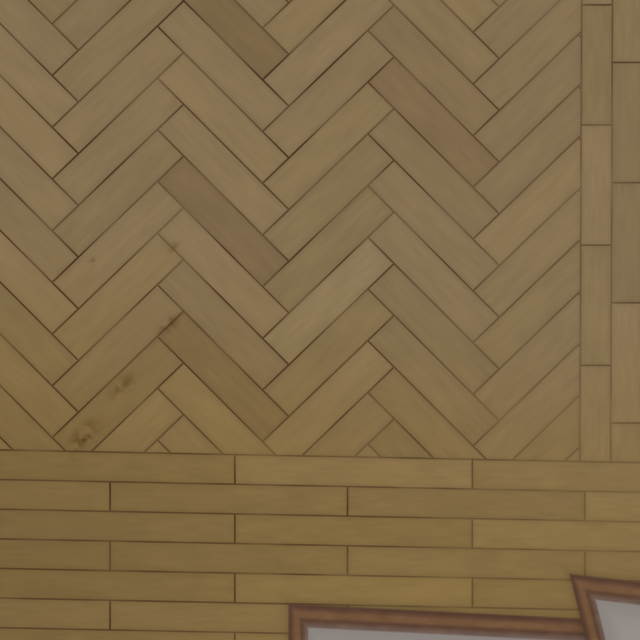
Write a Shadertoy shader that draws this texture.

```glsl
const vec2 CELL = vec2(0.0411, 0.0404);     // half diagonals of one plank width
const vec2 ORIGIN = vec2(0.0815, 0.2782);   // left corner of a rising plank
const float PLANK_RATIO = 4.0;
const float PLANK_WIDTH = 0.0577;
const float TILT = 0.02;
const float BORDER_X = 0.909;
const float BORDER_Y = 0.703;
const float JOINT = 0.0008;
const float RIM = 0.035;
const vec3 OAK = vec3(0.528, 0.446, 0.322);
const vec3 HONEY = vec3(0.524, 0.430, 0.265);
const vec3 SEAM = vec3(0.28, 0.19, 0.12);
const vec3 STAIN = vec3(0.29, 0.19, 0.07);
const vec3 RIM_DARK = vec3(0.34, 0.24, 0.19);
const vec3 RIM_LIGHT = vec3(0.45, 0.33, 0.23);
const vec3 RIM_INNER = vec3(0.43, 0.35, 0.31);
const vec3 PANEL = vec3(0.56, 0.53, 0.51);

// Plank accents: centre, brightness change
const vec3 ACCENTS[6] = vec3[6](
    vec3(0.350, 0.344, -0.09), vec3(0.350, 0.021, -0.08),
    vec3(0.680, 0.193, -0.09), vec3(0.680, 0.112, -0.04),
    vec3(0.515, 0.469, 0.05), vec3(0.350, 0.586, -0.06));

// Stains: centre, radius, strength
const vec4 STAINS[5] = vec4[5](
    vec4(0.265, 0.508, 0.020, 0.50), vec4(0.132, 0.682, 0.026, 0.80),
    vec4(0.190, 0.605, 0.022, 0.55), vec4(0.141, 0.410, 0.007, 0.70),
    vec4(0.272, 0.385, 0.012, 0.35));

struct Plank {
    vec2 local;   // along and across, in plank widths
    vec2 id;
    vec2 gap;     // distance to the nearest end and side joint
    float accent;
};

float hash(vec2 p) {
    vec3 q = fract(p.xyx * vec3(0.1031, 0.1030, 0.0973));
    q += dot(q, q.yzx + 33.33);
    return fract((q.x + q.y) * q.z);
}

float noise(vec2 p) {
    vec2 i = floor(p), f = fract(p);
    f = f * f * (3.0 - 2.0 * f);
    return mix(mix(hash(i), hash(i + vec2(1, 0)), f.x),
               mix(hash(i + vec2(0, 1)), hash(i + vec2(1, 1)), f.x), f.y);
}

float fbm(vec2 p) {
    float sum = 0.0, amp = 0.5;
    for (int i = 0; i < 4; i++) {
        sum += amp * noise(p);
        p = p * 2.03 + 17.1;
        amp *= 0.5;
    }
    return sum;
}

Plank herringbone(vec2 p) {
    vec2 q = (p - ORIGIN - vec2(0.0, TILT * p.x)) / CELL;
    vec2 g = 0.5 * vec2(q.x - q.y, q.x + q.y);
    vec2 cell = floor(g), f = g - cell;
    float k = mod(cell.x + cell.y, 2.0 * PLANK_RATIO);
    bool rising = k < PLANK_RATIO;
    if (!rising) k -= PLANK_RATIO;
    vec2 local = rising ? vec2(f.x + k, f.y) : vec2(f.y + k, f.x);
    vec2 start = cell - (rising ? vec2(k, 0) : vec2(0, k));
    vec2 mid = start + 0.5 * (rising ? vec2(PLANK_RATIO, 1) : vec2(1, PLANK_RATIO));
    vec2 centre = ORIGIN + CELL * vec2(mid.x + mid.y, mid.y - mid.x);
    centre.y += TILT * centre.x;
    float accent = 0.0;
    for (int i = 0; i < 6; i++)
        accent += ACCENTS[i].z * step(distance(centre, ACCENTS[i].xy), 0.03);
    vec2 edge = min(local, vec2(PLANK_RATIO, 1.0) - local);
    return Plank(local, start + 60.0, edge * PLANK_WIDTH, accent);
}

// Parallel boards; odd rows are shifted along their length
Plank boards(vec2 p, vec2 size, float phase, float shift) {
    float row = floor(p.y / size.y);
    vec2 q = vec2(p.x - phase + mod(row, 2.0) * shift, p.y);
    vec2 id = floor(q / size);
    vec2 local = q - id * size;
    return Plank(local / size.y, id + 140.0, min(local, size - local), 0.0);
}

// Rim and panel of a frame, given the depths inside its left and top sides
vec3 paintFrame(vec3 col, vec2 depth, vec2 p, float px) {
    float d = min(depth.x * 1.15, depth.y);
    col *= 1.0 - 0.15 * exp(-max(-d, 0.0) * 130.0);
    float t = clamp(d / RIM, 0.0, 1.0);
    vec3 rim = mix(RIM_DARK, RIM_LIGHT, smoothstep(0.05, 0.4, t) * (1.0 - 0.8 * smoothstep(0.5, 0.7, t)));
    rim = mix(rim, RIM_INNER, smoothstep(0.65, 0.95, t));
    rim *= 0.9 + 0.2 * fbm(p * vec2(45, 90));
    vec3 panel = PANEL * (0.96 + 0.08 * smoothstep(0.0, 0.04, d - RIM));
    rim = mix(rim, panel, smoothstep(-1.5 * px, 1.5 * px, d - RIM));
    return mix(col, rim, smoothstep(-1.5 * px, 1.5 * px, d));
}

void mainImage(out vec4 fragColor, in vec2 fragCoord) {
    vec2 p = fragCoord / iResolution.xy;
    p.y = 1.0 - p.y;                        // measured down from the top
    float px = 1.0 / iResolution.y;

    // Floor layout
    float below = p.y - BORDER_Y - TILT * p.x;
    float beyond = p.x - BORDER_X + 0.004 * p.y;
    bool herring = below <= 0.0 && beyond <= 0.0;
    Plank plank;
    if (below > 0.0) plank = boards(vec2(p.x, below), vec2(0.371, 0.0463), 0.367, 0.195);
    else if (beyond > 0.0) plank = boards(vec2(p.y, beyond), vec2(0.1878, 0.048), 0.1953, 0.0977);
    else plank = herringbone(p);
    plank.gap.y = min(plank.gap.y, abs(below));
    if (below <= 0.0) plank.gap.y = min(plank.gap.y, abs(beyond));

    // Wood colour and grain
    float warmth = smoothstep(0.34, 0.8, p.y - 0.22 * p.x + 0.07);
    vec3 col = mix(OAK, HONEY, warmth);
    vec2 seed = plank.id * 7.31;
    float grain = fbm(plank.local * vec2(1.5, 9.0) + seed);
    float figure = fbm(plank.local * vec2(1.0, 2.2) + seed.yx);
    col *= 0.995 + 0.055 * (hash(plank.id) - 0.5) + 0.075 * (grain - 0.47) + 0.07 * (figure - 0.47);
    col *= 1.0 + plank.accent * vec3(0.75, 1.0, 1.15);
    col.b *= 1.0 + 0.03 * (hash(plank.id + 9.7) - 0.5);
    vec2 corner = p - vec2(0.0, 0.95);
    col *= 1.0 - 0.09 * exp(-9.0 * dot(corner, corner));

    // Stains
    for (int i = 0; i < 5; i++) {
        vec2 r = (p - STAINS[i].xy) / STAINS[i].z;
        r = vec2(r.x - r.y, 2.0 * (r.x + r.y)) * 0.707;
        col = mix(col, STAIN, STAINS[i].w * exp(-dot(r, r)) * smoothstep(0.2, 0.65, fbm(p * 70.0)));
    }

    // Joints: uneven wear, darkest toward the upper left, ends stronger on boards
    float wear = mix(0.72, 0.42, smoothstep(0.4, 0.95, p.x)) - 0.12 * smoothstep(0.3, 0.6, p.y);
    wear *= 0.4 + 1.1 * noise(p * 17.0 + 3.0);
    vec2 strength = wear * (herring ? vec2(1.1, 0.95) : vec2(1.25, 0.85));
    vec2 seam = strength * (1.0 - smoothstep(vec2(0.0), vec2(JOINT + 1.1 * px), plank.gap));
    col *= 1.0 - 0.08 * exp(-min(plank.gap.x, plank.gap.y) * 260.0);
    col = mix(col, SEAM, clamp(max(seam.x, seam.y), 0.0, 0.95));

    // Framed panels
    vec2 low = vec2(p.x - 0.451, p.y - 0.944 - 0.05 * (p.x - 0.451));
    vec2 high = vec2(p.x - 0.890 - 0.25 * (p.y - 0.897), p.y - 0.897 - 0.12 * (p.x - 0.890));
    col = paintFrame(col, low, p, px);
    col = paintFrame(col, high, p, px);
    fragColor = vec4(col, 1.0);
}
```
